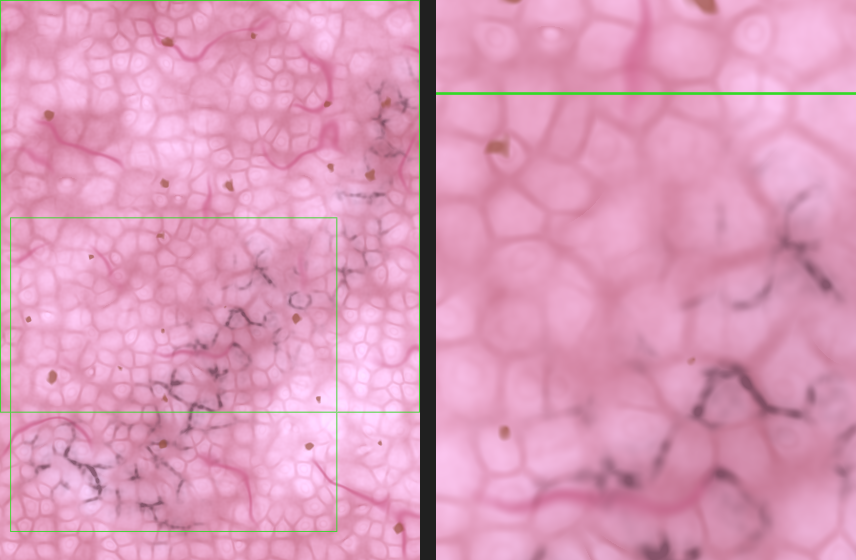
Left: the whole. Right: its middle third, enlarged.
A WebGL 2 fragment shader for this texture:

```glsl
#version 300 es
precision highp float;

uniform vec2 u_resolution;
out vec4 fragColor;

// Colours
const vec3 ROSE = vec3(0.84, 0.53, 0.65);
const vec3 PINK = vec3(0.92, 0.65, 0.79);
const vec3 PALE = vec3(0.98, 0.76, 0.92);
const vec3 VESSEL = vec3(0.80, 0.37, 0.54);
const vec3 PIGMENT = vec3(0.42, 0.25, 0.33);
const vec3 BROWN = vec3(0.58, 0.30, 0.22);
const vec3 FRAME = vec3(0.20, 0.85, 0.15);

// Sizes, in canvas heights
const float SMALL_CELLS = 29.0;
const float LARGE_CELLS = 17.0;
const float SPOT_GRID = 8.0;
const float FRAME_HALF_WIDTH = 0.0008;
const float BASE_TONE = -0.22;

// Frames: left, bottom, right, top
const vec4 UPPER_FRAME = vec4(0.001, 0.264, 0.749, 0.999);
const vec4 LOWER_FRAME = vec4(0.019, 0.051, 0.6015, 0.611);

// Broad light and dark areas: centre, radius, strength
const int PATCH_COUNT = 8;
const vec4 PATCHES[PATCH_COUNT] = vec4[](
    vec4(0.67, 0.34, 0.12, 1.6), vec4(0.54, 0.19, 0.13, 1.1),
    vec4(0.29, 0.84, 0.12, 0.9), vec4(0.10, 0.89, 0.08, 0.7),
    vec4(0.13, 0.13, 0.07, 0.8), vec4(0.27, 0.98, 0.09, -1.0),
    vec4(0.12, 0.76, 0.10, -0.7), vec4(0.71, 0.79, 0.11, -1.1));

vec2 hash2(vec2 c) {
    vec3 q = fract(c.xyx * vec3(0.1031, 0.1030, 0.0973));
    q += dot(q, q.yzx + 33.33);
    return fract((q.xx + q.yz) * q.zy);
}

float cornerSlope(vec2 cell, vec2 offset) {
    float angle = 6.2832 * hash2(cell).x;
    return dot(vec2(cos(angle), sin(angle)), offset);
}

float gradientNoise(vec2 p) {
    vec2 i = floor(p), f = p - i;
    vec2 w = f * f * f * (f * (f * 6.0 - 15.0) + 10.0);
    vec2 e = vec2(1.0, 0.0);
    return mix(mix(cornerSlope(i, f), cornerSlope(i + e, f - e), w.x),
               mix(cornerSlope(i + e.yx, f - e.yx), cornerSlope(i + 1.0, f - 1.0), w.x), w.y);
}

// Returns relative radius, gap to the next cell, and a random value per cell
vec3 roundCells(vec2 p) {
    vec2 i = floor(p);
    vec3 nearest = vec3(9.0, 9.0, 0.0);
    for (int y = -1; y <= 1; y++)
    for (int x = -1; x <= 1; x++) {
        vec2 c = i + vec2(x, y);
        vec2 h = hash2(c + 17.0);
        float size = mix(0.5, 0.8, hash2(c + 71.0).x);
        float d = length(p - c - 0.5 - 0.75 * (h - 0.5)) / size;
        if (d < nearest.x) nearest = vec3(d, nearest.x, h.y);
        else nearest.y = min(nearest.y, d);
    }
    return vec3(nearest.x, nearest.y - nearest.x, nearest.z);
}

// Pale domed cell with a darker rim; some carry a ring around the centre
float cellTone(vec3 cell) {
    float dome = smoothstep(1.1, 0.3, cell.x) * smoothstep(0.0, 0.4, cell.y);
    float ring = exp(-pow((cell.x - 0.32) / 0.12, 2.0)) * smoothstep(0.55, 0.75, cell.z);
    return dome * (0.65 + 0.7 * cell.z) - 0.45 - 0.35 * ring;
}

float segmentGlow(vec2 p, vec2 a, vec2 b, float radius) {
    vec2 ab = b - a;
    float d = length(p - a - ab * clamp(dot(p - a, ab) / dot(ab, ab), 0.0, 1.0));
    return exp(-d * d / (radius * radius));
}

// Small irregular globules on a sparse jittered grid
float brownSpots(vec2 p) {
    vec2 i = floor(p * SPOT_GRID);
    vec2 h = hash2(i + 5.0), k = hash2(i + 43.0);
    vec2 centre = (i + 0.25 + 0.5 * h) / SPOT_GRID;
    float radius = mix(0.004, 0.011, k.x);
    float d = length(p - centre) + 0.007 * gradientNoise(p * 95.0);
    return smoothstep(radius * 1.25, radius * 0.4, d) * step(0.58, k.y);
}

float frameLine(vec2 p, vec4 box, float pixel) {
    vec2 q = abs(p - 0.5 * (box.xy + box.zw)) - 0.5 * (box.zw - box.xy);
    float d = abs(length(max(q, 0.0)) + min(max(q.x, q.y), 0.0));
    return clamp((FRAME_HALF_WIDTH - d) / pixel + 0.5, 0.0, 1.0);
}

void main() {
    float pixel = 1.0 / u_resolution.y;
    vec2 p = gl_FragCoord.xy * pixel;
    vec2 warp = vec2(gradientNoise(p * 14.0), gradientNoise(p * 14.0 + 31.0));
    vec2 q = p + 0.012 * warp;

    // Broad tone
    float tone = BASE_TONE + 1.3 * gradientNoise(p * 4.0 + 9.0)
               + 1.1 * gradientNoise(q * 9.0 + 3.0) + 0.5 * gradientNoise(q * 24.0);
    for (int i = 0; i < PATCH_COUNT; i++) {
        vec2 d = (q - PATCHES[i].xy) / PATCHES[i].z;
        tone += PATCHES[i].w * exp(-dot(d, d));
    }

    // Cells
    vec3 small = roundCells(q * SMALL_CELLS);
    vec3 large = roundCells(q * LARGE_CELLS + 7.3);
    float largeShare = smoothstep(-0.2, 0.3, gradientNoise(p * 5.0 + 50.0) + 0.4 * (p.y - 0.5));
    tone += 1.15 * mix(cellTone(small), cellTone(large), 0.2 + 0.6 * largeShare);
    tone += 0.22 * gradientNoise(p * 70.0) + 0.14 * gradientNoise(p * 150.0);
    vec3 colour = PINK + (PALE - PINK) * max(tone, 0.0) + (ROSE - PINK) * clamp(-tone, 0.0, 2.0);

    // Winding vessels, sharp and diffuse
    float winding = abs(gradientNoise(q * 5.5 + 23.0) + 0.12 * gradientNoise(p * 21.0));
    float present = smoothstep(0.0, 0.25, gradientNoise(p * 6.0 + 80.0));
    float vessel = 0.5 * smoothstep(0.045, 0.0, winding) + 0.22 * smoothstep(0.16, 0.0, winding);
    colour = mix(colour, VESSEL, vessel * present);

    // Pigment gathered between the cells
    float band = segmentGlow(q, vec2(0.49, 0.48), vec2(0.31, 0.24), 0.075)
               + segmentGlow(q, vec2(0.30, 0.09), vec2(0.10, 0.19), 0.055)
               + 0.7 * segmentGlow(q, vec2(0.71, 0.84), vec2(0.63, 0.53), 0.045);
    float crevice = smoothstep(0.55, 0.05, small.y);
    float clump = smoothstep(-0.12, 0.38, gradientNoise(q * 27.0 + 12.0));
    float speckle = 0.65 + 0.9 * gradientNoise(p * 100.0);
    float pigment = min(band, 1.0) * (0.12 + clump * (0.25 + 0.75 * crevice) * speckle);
    colour = mix(colour, PIGMENT, clamp(pigment, 0.0, 0.75));
    colour = mix(colour, BROWN, 0.65 * brownSpots(q));

    // Frames
    float frame = max(frameLine(p, UPPER_FRAME, pixel), frameLine(p, LOWER_FRAME, pixel));
    fragColor = vec4(mix(clamp(colour, 0.0, 1.0), FRAME, frame), 1.0);
}
```
